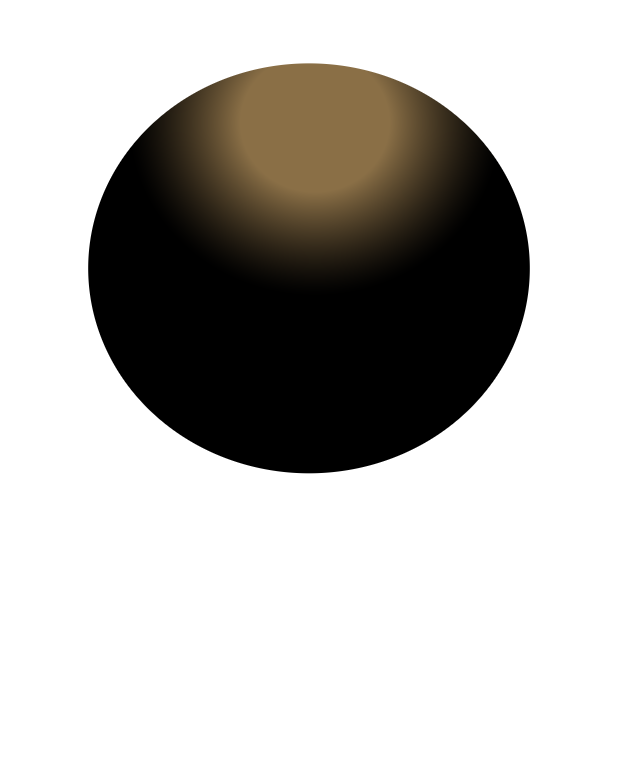
A Shadertoy shader for this background:

```glsl
// A dark oval on white, lit from above by a soft bronze glow.

// Positions and radii are fractions of the canvas width and height.
const vec2 OVAL_CENTER = vec2(0.5, 0.6506);
const vec2 OVAL_RADIUS = vec2(0.3573, 0.2669);
const vec2 GLOW_CENTER = vec2(0.5097, 0.8403);
const vec2 GLOW_RADIUS = vec2(0.3016, 0.226);
const float GLOW_CORE = 0.4;      // share of the radius with full colour
const float GLOW_FALLOFF = 1.3;   // above 1 darkens the outer glow

const vec3 PAPER = vec3(1.0);
const vec3 SHADE = vec3(0.0);
const vec3 BRONZE = vec3(0.54, 0.435, 0.275);

// Scaled distance from the centre of an ellipse: 1 on its rim.
float ellipseDistance(vec2 p, vec2 center, vec2 radius) {
    return length((p - center) / radius);
}

void mainImage(out vec4 fragColor, in vec2 fragCoord) {
    vec2 uv = fragCoord / iResolution.xy;

    // Glow: flat core, then a smooth fade into the shade
    float glowDistance = ellipseDistance(uv, GLOW_CENTER, GLOW_RADIUS);
    float fade = clamp((1.0 - glowDistance) / (1.0 - GLOW_CORE), 0.0, 1.0);
    vec3 ovalColor = mix(SHADE, BRONZE, pow(fade, GLOW_FALLOFF));

    // Oval mask with an edge about one pixel wide
    float rimDistance = ellipseDistance(uv, OVAL_CENTER, OVAL_RADIUS) - 1.0;
    float pixelWidth = length(vec2(dFdx(rimDistance), dFdy(rimDistance)));
    float coverage = clamp(0.5 - rimDistance / max(pixelWidth, 1e-5), 0.0, 1.0);

    fragColor = vec4(mix(PAPER, ovalColor, coverage), 1.0);
}
```
